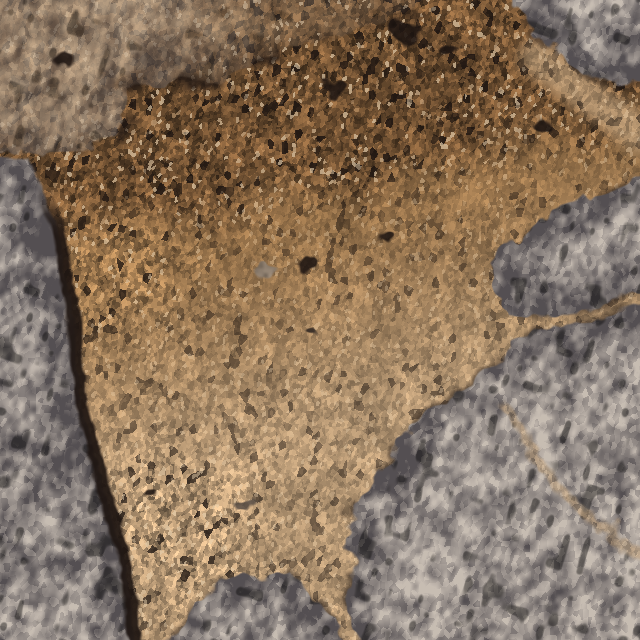
Reproduce this texture procedurally as a Shadertoy shader.

```glsl
const vec3 DRY_SAND = vec3(.69, .575, .44);
const vec3 DAMP_SAND = vec3(.58, .44, .285);
const vec3 WET_SAND = vec3(.38, .265, .16);
const vec3 FLAKE = vec3(.83, .75, .63);
const vec3 SHADOW = vec3(.12, .085, .07);
const vec3 SLATE = vec3(.33, .31, .32);
const vec3 ASH = vec3(.78, .74, .70);
const vec3 WARM_TINT = vec3(1.04, .97, .87);
const float RIM_WIDTH = .075;
const float EDGE_SOFTNESS = .003;
const float EDGE_ROUGHNESS = .022;
const float GRAIN_SCALE = 105.;
const mat2 GRAIN_TILT = mat2(.96, .2, -.28, .72);

// Stone outlines
const vec2 LEFT_STONE[10] = vec2[10](vec2(-.1, .76), vec2(.045, .75), vec2(.085, .655),
    vec2(.1, .58), vec2(.115, .49), vec2(.13, .35), vec2(.163, .23), vec2(.195, .115),
    vec2(.225, -.1), vec2(-.1, -.1));
const vec2 CRUST[10] = vec2[10](vec2(-.1, 1.1), vec2(-.1, .765), vec2(.06, .755),
    vec2(.13, .765), vec2(.19, .80), vec2(.2, .86), vec2(.33, .875), vec2(.45, .92),
    vec2(.6, .96), vec2(.74, 1.05));
const vec2 CORNER_STONE[10] = vec2[10](vec2(.79, 1.1), vec2(.805, 1.), vec2(.83, .955),
    vec2(.87, .92), vec2(.91, .895), vec2(.96, .875), vec2(1.1, .865), vec2(1.1, .95),
    vec2(1.1, 1.), vec2(1.1, 1.1));
const vec2 RIGHT_STONE[10] = vec2[10](vec2(1.1, .76), vec2(1., .718), vec2(.91, .688),
    vec2(.83, .655), vec2(.785, .61), vec2(.77, .555), vec2(.79, .51), vec2(.86, .5),
    vec2(1., .545), vec2(1.1, .58));
const vec2 LOWER_STONE[10] = vec2[10](vec2(1.1, .55), vec2(.91, .498), vec2(.795, .472),
    vec2(.745, .39), vec2(.665, .362), vec2(.625, .31), vec2(.55, .2), vec2(.545, .15),
    vec2(.555, -.1), vec2(1.1, -.1));
const vec2 BOTTOM_STONE[10] = vec2[10](vec2(.25, -.1), vec2(.27, 0.), vec2(.315, .065),
    vec2(.39, .105), vec2(.455, .1), vec2(.5, .055), vec2(.535, 0.), vec2(.55, -.1),
    vec2(.45, -.1), vec2(.35, -.1));

// Pebbles and pits: centre, radius, greyness
const vec4 PEBBLES[11] = vec4[11](vec4(.103, .905, .021, 0.), vec4(.632, .95, .03, 0.),
    vec4(.478, .583, .017, 0.), vec4(.606, .626, .014, 0.), vec4(.522, .863, .016, 0.),
    vec4(.85, .808, .014, 0.), vec4(.38, .217, .017, .5), vec4(.491, .485, .013, .2),
    vec4(.235, .228, .013, 0.), vec4(.413, .583, .018, 1.), vec4(.705, .925, .014, 0.));

float hash(vec2 p) {
    vec3 q = fract(p.xyx * .1031);
    q += dot(q, q.yzx + 33.33);
    return fract((q.x + q.y) * q.z);
}

float noise(vec2 p) {
    vec2 i = floor(p), f = fract(p);
    f = f * f * (3. - 2. * f);
    return mix(mix(hash(i), hash(i + vec2(1, 0)), f.x),
               mix(hash(i + vec2(0, 1)), hash(i + 1.), f.x), f.y);
}

// Random value of the nearest grain
float grain(vec2 p) {
    vec2 cell = floor(p);
    float nearest = 9., value = 0.;
    for (int k = 0; k < 9; k++) {
        vec2 id = cell + vec2(k % 3 - 1, k / 3 - 1);
        vec2 d = id + vec2(hash(id), hash(id + 57.)) - p;
        float dist = dot(d, d);
        if (dist < nearest) { nearest = dist; value = hash(id + 131.); }
    }
    return value;
}

float segment(vec2 p, vec2 a, vec2 b) {
    vec2 ab = b - a;
    return length(p - a - ab * clamp(dot(p - a, ab) / dot(ab, ab), 0., 1.));
}

float polygon(vec2 p, vec2 v[10]) {
    float dist = 9., side = 1.;
    for (int i = 0; i < 10; i++) {
        vec2 a = v[i], b = v[(i + 9) % 10];
        dist = min(dist, segment(p, a, b));
        if ((a.y > p.y) != (b.y > p.y) &&
            p.x < (b.x - a.x) * (p.y - a.y) / (b.y - a.y) + a.x) side = -side;
    }
    return side * dist;
}

float cover(float dist) { return 1. - smoothstep(-EDGE_SOFTNESS, EDGE_SOFTNESS, dist); }

vec3 sand(vec2 p) {
    float shore = .62 + .22 * max(p.x - .25, 0.) + .05 * (noise(p * 14.) - .5);
    float wet = smoothstep(shore - .03, shore + .08, p.y);
    float damp = smoothstep(.28, .66, p.y - .25 * (p.x - .4));
    float seam = 1. - smoothstep(.01, .045, segment(p, vec2(.84, .91), vec2(1., .79)));
    float grit = 1. - smoothstep(.04, .2, min(length(p - vec2(.27, .16)), length(p - vec2(.17, .6))));
    vec3 color = mix(mix(DRY_SAND, DAMP_SAND, damp), WET_SAND, wet * .72);
    color = mix(color, DRY_SAND, seam * .8) * (.92 + .16 * noise(p * 22.));
    float contrast = mix(.45, 1., max(wet * (1. - seam), grit * .8));
    vec2 q = GRAIN_TILT * p * GRAIN_SCALE;
    float coarse = grain(q), fine = grain(q * 1.9 + 40.);
    color *= 1. + contrast * (.6 * (coarse - .5) + .6 * (fine - .5));
    color = mix(color, SHADOW, contrast * smoothstep(.14, .04, coarse) * .75);
    return mix(color, FLAKE, contrast * smoothstep(.9, .98, fine) * .7);
}

vec3 rock(vec2 p, float depth, float brightness) {
    vec2 q = GRAIN_TILT * p;
    float mottle = .4 * noise(q * 48.) + .35 * noise(q * 100.) + .25 * grain(q * 125.);
    float body = mix(.12, brightness, smoothstep(0., RIM_WIDTH, depth + .04 * (noise(p * 18.) - .5)));
    vec3 color = mix(SLATE, ASH, clamp(body + (mottle - .5) * 1.65, 0., 1.));
    return color * (1. - .4 * smoothstep(.72, .88, noise(q * 62. + 90.)));
}

void mainImage(out vec4 fragColor, in vec2 fragCoord) {
    vec2 p = fragCoord / iResolution.xy;
    vec2 wobble = vec2(noise(p * 32.), noise(p * 32. + 70.)) - .5;
    wobble += .5 * (vec2(noise(p * 90.), noise(p * 90. + 30.)) - .5);
    vec2 w = p + EDGE_ROUGHNESS * wobble;

    float left = polygon(p + .4 * EDGE_ROUGHNESS * wobble, LEFT_STONE);
    float crust = polygon(w, CRUST);
    float lower = polygon(w, LOWER_STONE);
    float others = min(min(polygon(w, CORNER_STONE), polygon(w, RIGHT_STONE)), polygon(w, BOTTOM_STONE));

    // Sand with shadows cast by the stones
    vec3 color = sand(p);
    float broken = smoothstep(.42, .68, noise(p * 24. + 11.));
    color = mix(color, SHADOW, .8 * broken * (1. - smoothstep(.002, .022, abs(crust))));
    color = mix(color, SHADOW, .45 * broken * (1. - smoothstep(0., .014, min(lower, others))));

    // Stones
    vec3 crustColor = mix(rock(p, -crust, .58) * WARM_TINT, sand(p), .25 + .5 * smoothstep(.2, .5, p.x));
    color = mix(color, crustColor, cover(crust) * (1. - .5 * broken * smoothstep(-.03, 0., crust)));
    color = mix(color, rock(p, -left * .8, .48), cover(left));
    color = mix(color, rock(p, -lower, .63), cover(lower));
    color = mix(color, rock(p, -others, .56), cover(others));

    // Deep gap beside the left stone and sandy crack in the lower one
    float gap = 1. - smoothstep(.006, .013, abs(left - .001));
    color = mix(color, SHADOW, gap * .93 * (1. - smoothstep(.63, .72, p.y)));
    float crack = min(segment(w, vec2(.79, .36), vec2(.86, .245)), segment(w, vec2(.86, .245), vec2(1., .13)));
    color = mix(color, sand(p), .6 * (1. - smoothstep(.003, .014, crack)));

    for (int i = 0; i < 11; i++) {
        vec4 pebble = PEBBLES[i];
        float dist = length((w - pebble.xy) * vec2(1., 1.4)) - pebble.z * .8;
        vec3 tone = mix(SHADOW, vec3(.53, .48, .43), pebble.w) * (.8 + .4 * noise(p * 130.));
        color = mix(color, tone, .9 * (1. - smoothstep(-.004, .004, dist)));
    }
    fragColor = vec4(clamp(color, 0., 1.), 1.);
}
```
